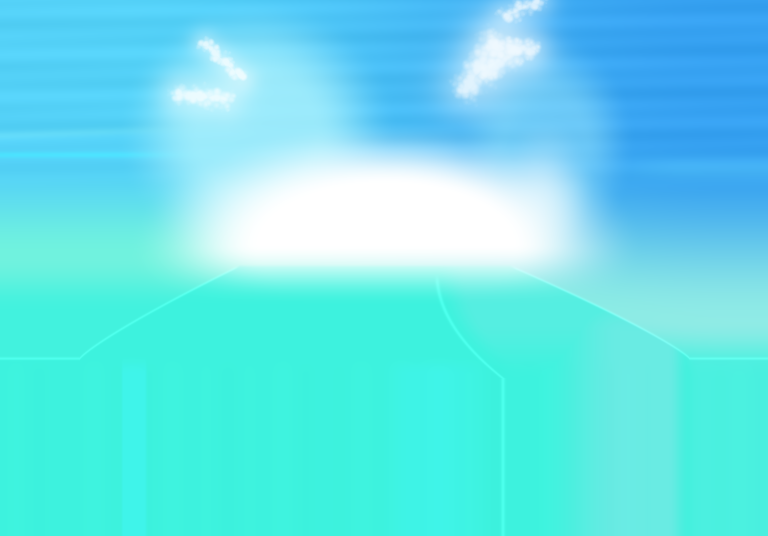
This background is drawn by a Shadertoy shader. Its source:

```glsl
// A bright tropical sky over a turquoise floor, with a white dome of light on the horizon.
// Sky and floor are soft gradients; elliptical glows, cellular-edged clouds, faint
// streaks and thin curved seams are layered over them in 0..1 canvas units.

const float ASPECT = 1.43;
const vec3 SKY_LEFT   = vec3(0.33, 0.82, 0.97);
const vec3 SKY_RIGHT  = vec3(0.21, 0.63, 0.945);
const vec3 HAZE_LEFT  = vec3(0.44, 0.95, 0.87);
const vec3 HAZE_RIGHT = vec3(0.56, 0.92, 0.90);
const vec3 TEAL       = vec3(0.24, 0.95, 0.87);
const vec3 PALE_TEAL  = vec3(0.41, 0.92, 0.89);
const vec3 CYAN       = vec3(0.25, 0.96, 0.93);
const vec3 GLOW       = vec3(0.68, 0.95, 0.99);
const vec3 WHITE      = vec3(1.0);
const float HORIZON    = 0.504;
const float FLOOR_EDGE = 0.331;
const float SEAM_WIDTH = 0.0025;

// Cloud strokes: start and end point, with one radius each
const int CLOUDS = 6;
const vec4 STROKE[CLOUDS] = vec4[](
    vec4(0.267, 0.918, 0.316, 0.853), vec4(0.236, 0.823, 0.292, 0.816),
    vec4(0.642, 0.920, 0.608, 0.835), vec4(0.645, 0.910, 0.690, 0.908),
    vec4(0.660, 0.972, 0.700, 0.998), vec4(0.635, 0.865, 0.668, 0.900));
const float RADIUS[CLOUDS] = float[](0.013, 0.019, 0.028, 0.020, 0.016, 0.026);

float fall(float a, float b, float x) { return 1.0 - smoothstep(a, b, x); }

float line(float d, float w) { return exp(-d * d / (w * w)); }

// Soft ellipse: 1 at its core, 0 beyond the outer radius
float ellipse(vec2 p, vec2 center, vec2 radius, float inner, float outer) {
    return fall(inner, outer, length((p - center) / radius));
}

vec2 hash2(vec2 p) {
    return fract(sin(vec2(dot(p, vec2(127.1, 311.7)), dot(p, vec2(269.5, 183.3)))) * 43758.5);
}

// Distance to the nearest cell point
float cellular(vec2 p) {
    vec2 cell = floor(p);
    float nearest = 2.0;
    for (int j = -1; j <= 1; j++)
        for (int i = -1; i <= 1; i++) {
            vec2 c = cell + vec2(i, j);
            nearest = min(nearest, length(c + hash2(c) - p));
        }
    return nearest;
}

float segment(vec2 p, vec2 a, vec2 b) {
    vec2 pa = p - a, ba = b - a;
    return length(pa - ba * clamp(dot(pa, ba) / dot(ba, ba), 0.0, 1.0));
}

float clouds(vec2 uv) {
    vec2 scale = vec2(ASPECT, 1.0), p = uv * scale;
    float puff = 0.6 * cellular(p * 38.0) + 0.4 * cellular(p * 85.0);
    float cover = 0.0;
    for (int i = 0; i < CLOUDS; i++) {
        float d = segment(p, STROKE[i].xy * scale, STROKE[i].zw * scale);
        float body = fall(-0.6, 0.6, (d + (puff - 0.4) * 0.026) / RADIUS[i] - 0.65);
        float halo = 0.4 * exp(-pow(d / (RADIUS[i] * 2.2), 2.0));
        cover = 1.0 - (1.0 - cover) * (1.0 - 0.8 * body) * (1.0 - halo);
    }
    return cover;
}

vec3 sky(vec2 uv) {
    float side = smoothstep(0.15, 0.95, uv.x);
    float hazeY = mix(0.52, 0.40, side);
    vec3 col = mix(SKY_LEFT, SKY_RIGHT, side);
    // Faint streaks drifting across the upper air
    float wave = sin(uv.y * 71.0 + uv.x * 3.0) + sin(uv.y * 163.0 - uv.x * 5.0);
    col += 0.010 * wave * smoothstep(0.6, 0.75, uv.y);
    float leftFade = fall(0.12, 0.30, uv.x);
    col += vec3(-0.04, 0.06, 0.02) * leftFade * line(uv.y - 0.711, 0.006);
    col += vec3(0.05, 0.03, 0.0) * leftFade * line(uv.y - 0.747 - 0.05 * uv.x, 0.008);
    col += vec3(0.05, 0.06, 0.01) * smoothstep(0.75, 0.9, uv.x) * line(uv.y - 0.685, 0.022);
    // Haze sinking into teal
    col = mix(col, mix(HAZE_LEFT, HAZE_RIGHT, side), fall(hazeY, 0.70, uv.y));
    return mix(col, TEAL, 0.9 * fall(hazeY - 0.10, hazeY, uv.y));
}

vec3 floorColor(vec2 uv, float seamX) {
    float low = fall(0.30, 0.34, uv.y);
    float wedge = 0.55 * smoothstep(-0.002, 0.04, uv.x - seamX) * smoothstep(0.29, 0.40, uv.y);
    float band = smoothstep(0.70, 0.81, uv.x) * fall(0.870, 0.900, uv.x);
    vec3 col = mix(TEAL, PALE_TEAL, max(wedge, band * fall(0.38, 0.48, uv.y)));
    col = mix(col, PALE_TEAL, 0.3 * smoothstep(0.88, 0.91, uv.x));
    // Upright panels
    float panel = smoothstep(0.157, 0.161, uv.x) * fall(0.188, 0.193, uv.x);
    float broad = smoothstep(0.49, 0.54, uv.x) * fall(0.57, 0.65, uv.x);
    col = mix(col, CYAN, low * (0.8 * panel + 0.6 * broad));
    return col + 0.004 * low * sin(uv.x * 90.0) * sin(uv.x * 37.0);
}

void mainImage(out vec4 fragColor, in vec2 fragCoord) {
    vec2 uv = fragCoord / iResolution.xy;

    // Sky with its two round glows
    vec3 col = sky(uv);
    col = mix(col, GLOW, 0.80 * ellipse(uv, vec2(0.335, 0.75), vec2(0.165, 0.23), 0.45, 1.12));
    col = mix(col, GLOW, 0.42 * ellipse(uv, vec2(0.71, 0.73), vec2(0.11, 0.20), 0.45, 1.08));
    col = mix(col, WHITE, 0.40 * ellipse(uv, vec2(0.71, 0.65), vec2(0.06, 0.12), 0.0, 1.1));
    col = mix(col, WHITE, 0.92 * clouds(uv));

    // Floor bounded by a slanted, slightly bowed outline
    float rise = clamp(min((uv.x - 0.104) / 0.2085, (0.898 - uv.x) / 0.234), 0.0, 1.0);
    float outline = mix(FLOOR_EDGE, HORIZON, pow(rise, 0.85));
    float t = clamp((0.489 - uv.y) / 0.195, 0.0, 1.0);
    float seamX = 0.569 + 0.086 * t * t;
    col = mix(col, floorColor(uv, seamX), smoothstep(-0.004, 0.004, outline - uv.y));
    col += 0.06 * line(uv.y - outline, SEAM_WIDTH) * fall(0.96, 1.0, rise);
    col += 0.06 * line(uv.x - seamX, SEAM_WIDTH) * fall(0.47, 0.49, uv.y);

    // White dome of light
    float dome = ellipse(uv, vec2(0.503, 0.54), vec2(0.24, 0.17), 0.68, 1.40);
    col = mix(col, WHITE, dome * smoothstep(0.43, 0.545, uv.y));

    fragColor = vec4(clamp(col, 0.0, 1.0), 1.0);
}
```
